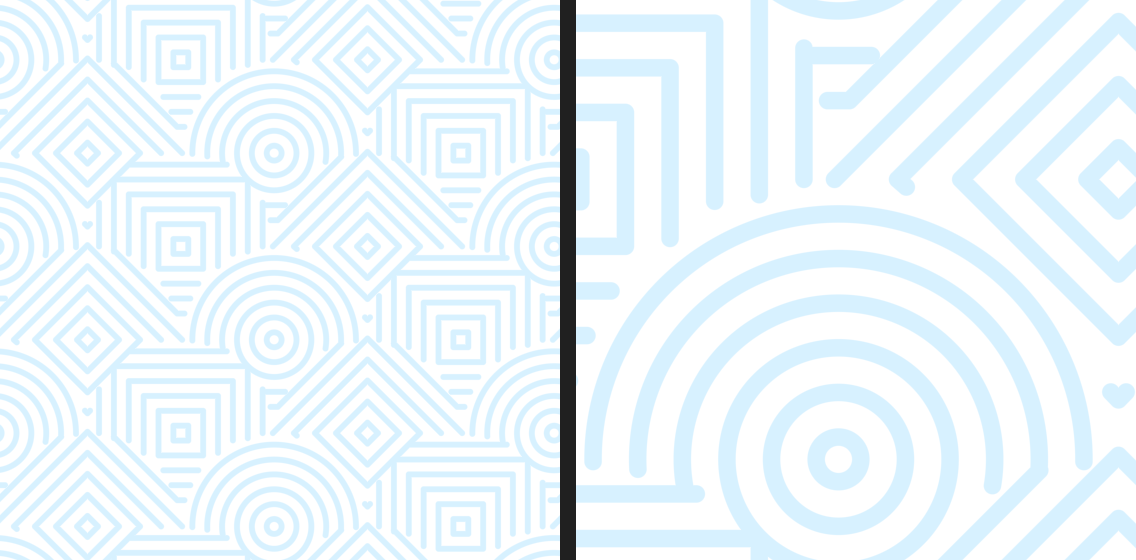
Left, the full canvas; right, a detail of the centre.
A WebGL 1 fragment shader for this pattern:

```glsl
precision highp float;

uniform vec2 u_resolution;

const float UNITS = 768.0;              // canvas side in design units
const vec2 CELL = vec2(384.0, 256.0);   // two columns, three rows
const float PITCH = 20.4;               // distance between parallel lines
const float HALF_STROKE = 4.0;
const vec3 PAPER = vec3(1.0);
const vec3 LINE_BLUE = vec3(0.845, 0.945, 1.0);

float segment(vec2 p, vec2 a, vec2 b) {
  vec2 ab = b - a;
  float t = clamp(dot(p - a, ab) / dot(ab, ab), 0.0, 1.0);
  return length(p - a - ab * t);
}

float squareOutline(vec2 p, float halfSide) {
  vec2 q = abs(p) - halfSide;
  return abs(length(max(q, 0.0)) + min(max(q.x, q.y), 0.0));
}

// Arc over the top, ending at height endY on both sides
float arch(vec2 p, float radius, float endY) {
  vec2 end = vec2(sqrt(radius * radius - endY * endY), endY);
  float aboveEnd = end.x * p.y - end.y * p.x;
  return aboveEnd > 0.0 ? abs(length(p) - radius) : distance(p, end);
}

// Local position in a grid whose columns drop by half a cell
vec2 halfDrop(vec2 p, vec2 center, float bottom) {
  vec2 q = p - center;
  float column = floor(q.x / CELL.x + 0.5);
  q -= column * vec2(CELL.x, 0.5 * CELL.y);
  q.y = mod(q.y - bottom, CELL.y) + bottom;
  return q;
}

float diamondMotif(vec2 p) {
  vec2 m = vec2(abs(p.x), p.y);
  float d = 1e5;
  // Three closed diamonds, then two open chevrons
  for (int i = 0; i < 5; i++) {
    float radius = PITCH * 1.4142 * (float(i) + 0.5);
    vec2 q = i < 3 ? abs(p) : m;
    d = min(d, segment(q, vec2(0.0, radius), vec2(radius, 0.0)));
  }
  // Outer slopes with flat feet
  d = min(d, segment(m, vec2(36.0, 123.0), vec2(123.0, 36.0)));
  d = min(d, segment(m, vec2(123.0, 36.0), vec2(133.0, 36.0)));
  // Small hook on the left
  d = min(d, segment(p, vec2(-101.0, 0.0), vec2(-97.0, -3.5)));
  // Heart below
  vec2 h = m - vec2(0.0, -99.0);
  return min(d, segment(h, vec2(3.5, 1.8), vec2(0.0, -1.8)));
}

float squareMotif(vec2 p) {
  vec2 m = vec2(abs(p.x), p.y);
  float d = min(squareOutline(p, 0.5 * PITCH), squareOutline(p, 1.5 * PITCH));
  // Open frames with legs of different lengths
  for (int i = 0; i < 3; i++) {
    float k = float(i);
    float side = PITCH * (k + 2.5);
    float legEnd = i == 0 ? -27.0 : -13.0 + 3.0 * k;
    d = min(d, segment(m, vec2(0.0, side), vec2(side)));
    d = min(d, segment(m, vec2(side), vec2(side, legEnd)));
  }
  // Separate outer top and side strokes
  float outer = 5.5 * PITCH;
  d = min(d, segment(p, vec2(-70.0, outer), vec2(63.0, outer)));
  d = min(d, segment(m, vec2(outer, 60.0), vec2(outer, 0.0)));
  // Shrinking bars below
  for (int i = 0; i < 2; i++) {
    float k = float(i);
    float y = -PITCH * (k + 2.5);
    d = min(d, segment(m, vec2(0.0, y), vec2(24.0 - 11.0 * k, y)));
  }
  return d;
}

float circleMotif(vec2 p) {
  vec2 m = vec2(abs(p.x), p.y);
  float d = 1e5;
  // Closed rings inside, arches outside
  for (int i = 0; i < 3; i++) {
    float k = float(i);
    float ring = PITCH * (k + 0.5);
    float endY = -1.0 - 1.5 * (2.0 - k) - 2.0 * (2.0 - k) * (2.0 - k);
    d = min(d, abs(length(p) - ring));
    d = min(d, arch(m, ring + 3.0 * PITCH, endY));
  }
  // Short bar below
  float y = -3.5 * PITCH;
  return min(d, segment(m, vec2(0.0, y), vec2(15.0, y)));
}

void main() {
  vec2 p = gl_FragCoord.xy / u_resolution * UNITS;
  float pixel = UNITS / u_resolution.y;

  float d = diamondMotif(halfDrop(p, vec2(120.0, 46.0), -110.0));
  d = min(d, squareMotif(halfDrop(p, vec2(248.0, 174.0), -128.0)));
  d = min(d, circleMotif(halfDrop(p, vec2(376.0, 46.0), -128.0)));

  float ink = 1.0 - smoothstep(-0.8 * pixel, 0.8 * pixel, d - HALF_STROKE);
  gl_FragColor = vec4(mix(PAPER, LINE_BLUE, ink), 1.0);
}
```
